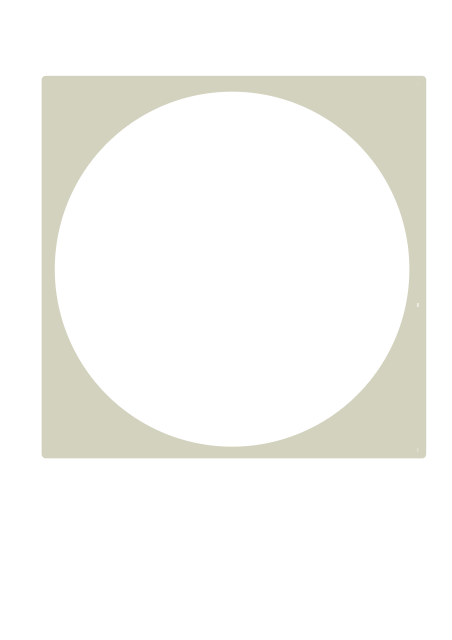
Reproduce this background procedurally as a WebGL 2 fragment shader.

```glsl
#version 300 es
precision highp float;

uniform vec2 u_resolution;
out vec4 fragColor;

const vec3 WHITE = vec3(1.0);
const vec3 SAGE = vec3(0.827, 0.822, 0.745);

// Layout units: the canvas is this many units high
const float CANVAS_HEIGHT = 768.0;

float roundedBox(vec2 p, vec2 center, vec2 halfSize, float radius) {
    vec2 q = abs(p - center) - halfSize + radius;
    return length(max(q, 0.0)) + min(max(q.x, q.y), 0.0) - radius;
}

float circle(vec2 p, vec2 center, float radius) {
    return length(p - center) - radius;
}

// Smooth coverage of a signed distance over one pixel
float coverage(float dist, float pixel) {
    return clamp(0.5 - dist / pixel, 0.0, 1.0);
}

// Thin upright fleck
float fleck(vec2 p, vec2 center, vec2 halfSize, float pixel) {
    return coverage(roundedBox(p, center, halfSize, 0.0), pixel);
}

void main() {
    float pixel = CANVAS_HEIGHT / u_resolution.y;
    vec2 p = gl_FragCoord.xy * pixel;
    p.x *= 543.0 * u_resolution.y / (CANVAS_HEIGHT * u_resolution.x);

    // Panel with a round opening
    float panel = coverage(roundedBox(p, vec2(281.0, 447.5), vec2(231.0, 229.5), 5.0), pixel);
    float opening = coverage(circle(p, vec2(278.8, 445.0), 213.0), pixel);
    vec3 color = mix(WHITE, SAGE, panel * (1.0 - opening));

    // Pale flecks along the right margin
    float flecks = 0.9 * fleck(p, vec2(502.0, 402.0), vec2(0.7, 2.2), pixel);
    flecks += 0.4 * fleck(p, vec2(502.0, 228.0), vec2(0.6, 2.0), pixel);
    flecks += 0.15 * fleck(p, vec2(502.0, 668.0), vec2(0.6, 1.5), pixel);
    color = mix(color, WHITE, flecks);

    fragColor = vec4(color, 1.0);
}
```
